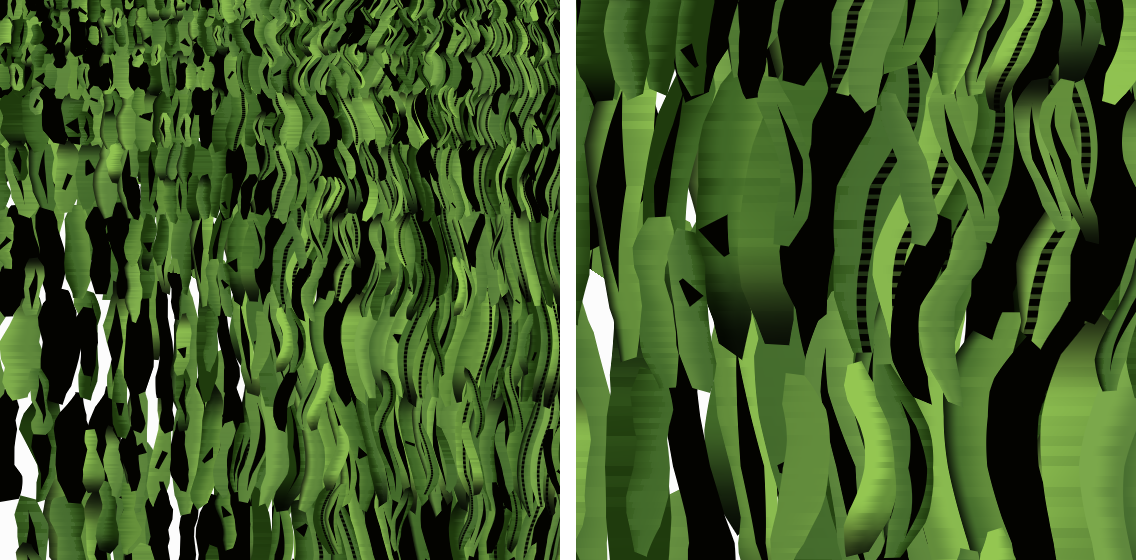
Left: the whole. Right: its middle third, enlarged.
Reproduce this pattern procedurally as a WebGL 2 fragment shader.

```glsl
#version 300 es
precision highp float;
// Packed upright green and black shards, coarse at lower left and fine at upper right.

#define BLACK_SHARE 0.23
#define ROWS 5.2
#define COLUMNS 11.0
#define RIGHT_SQUEEZE 18.0
#define TOP_SQUEEZE 28.0
#define BEND 0.6
#define TICKS 24.0

uniform vec2 u_resolution;
out vec4 fragColor;

const vec3 PAPER = vec3(0.99);
const vec3 INK   = vec3(0.01, 0.01, 0.0);
const vec3 DARK  = vec3(0.12, 0.23, 0.05);
const vec3 MOSS  = vec3(0.25, 0.41, 0.15);
const vec3 LEAF  = vec3(0.40, 0.57, 0.23);
const vec3 LIME  = vec3(0.58, 0.78, 0.32);

float hash(vec2 p) {
    vec3 q = fract(p.xyx * 0.1031);
    q += dot(q, q.yzx + 33.33);
    return fract((q.x + q.y) * q.z);
}

// Piecewise linear noise, for angular outlines.
float kink(float x, float seed) {
    float i = floor(x);
    return mix(hash(vec2(i, seed)), hash(vec2(i + 1.0, seed)), x - i);
}

vec3 greenRamp(float tone) {
    vec3 c = mix(DARK, MOSS, smoothstep(0.08, 0.36, tone));
    c = mix(c, LEAF, smoothstep(0.36, 0.70, tone));
    return mix(c, LIME, smoothstep(0.72, 1.0, tone));
}

// Coverage from a distance in canvas units, positive inside.
float cover(float dist) {
    return clamp(dist * u_resolution.y + 0.5, 0.0, 1.0);
}

// Black slit, tilted wedge or ticked strip cut into a shard.
float cutout(float d, float t, float id, float right, vec2 density) {
    float kind = hash(vec2(21.0, id)), size = hash(vec2(22.0, id));
    float place = hash(vec2(23.0, id)) - 0.5;
    if (kind < 0.30) {
        float slit = (0.1 + 0.2 * size) * (1.0 - 1.25 * abs(2.0 * t - 1.0));
        return cover((slit - abs(d - 0.3 * place)) / density.x);
    }
    if (kind < 0.58 - 0.2 * right) {
        float angle = 5.0 * place;
        vec2 q = vec2(d, (t - 0.5 - 0.5 * place) * density.x / density.y);
        q = mat2(cos(angle), sin(angle), -sin(angle), cos(angle)) * q;
        float thick = 0.09 + 0.5 * size * (q.x + 0.3);
        return cover(min(0.36 - abs(q.x), thick - abs(q.y)) / density.x);
    }
    if (kind > 1.0 - 0.3 * right) {
        float strip = (0.11 - abs(d - 0.5 * place)) / density.x;
        float tick = (0.3 - abs(fract(t * TICKS) - 0.5)) / (TICKS * density.y);
        return cover(strip) * mix(0.55, 1.0, cover(tick));
    }
    return 0.0;
}

vec3 shardColor(float d, float t, float w, float id, float gap, float right, vec2 density) {
    if (hash(vec2(11.0, id)) < BLACK_SHARE + 0.1 * gap) return INK;
    float side = hash(vec2(12.0, id)) - 0.5, lean = hash(vec2(13.0, id)) - 0.5;
    float tone = mix(0.08, 0.92, hash(vec2(14.0, id)));
    tone += 0.6 * side * d / w + 0.6 * lean * (t - 0.5);
    tone += 0.09 * (hash(vec2(floor(t * 30.0), id)) - 0.5);
    vec3 c = greenRamp(tone);
    c = mix(c, vec3(0.33, 0.47, 0.25), 0.45 * hash(vec2(15.0, id)) * step(0.3, tone));
    // Soft shadow fading in from one end or one side.
    float smudge = hash(vec2(16.0, id));
    float fade = smudge > 0.82 ? t : (smudge > 0.64 ? 1.0 - t : 1.0);
    if (smudge < 0.2) fade = 0.5 + 0.5 * d / w;
    c *= mix(0.12, 1.0, smoothstep(-0.1, 0.32, fade));
    return mix(c, INK, cutout(d, t, id, right, density));
}

void main() {
    vec2 p = gl_FragCoord.xy / u_resolution;
    float right = smoothstep(0.3, 0.6, p.x);
    float gap = (1.0 - right) * (1.0 - smoothstep(0.35, 0.8, p.y));
    vec3 color = PAPER;

    // Layers: wide underlay, main shards, small debris.
    for (int layer = 0; layer < 3; layer++) {
        float L = float(layer);
        vec2 scale = layer == 2 ? vec2(1.5, 1.8) : vec2(1.0);
        float exists = layer == 0 ? 1.0 - 0.85 * gap : (layer == 1 ? 1.0 : 0.24);
        float v = scale.y * (ROWS * p.y + 3.0 * pow(p.y, 5.0)) + 0.37 * L + 0.08;
        float rowDensity = scale.y * (ROWS + 15.0 * pow(p.y, 4.0));

        for (int j = -1; j <= 1; j++) {
            float row = floor(v) + float(j);
            float t = v - row;
            float phase = hash(vec2(row + 40.0, 71.0 + L));
            float base = COLUMNS + TOP_SQUEEZE * pow(max(row / scale.y, 0.0) / 8.0, 1.5);
            float u = scale.x * (base * p.x + RIGHT_SQUEEZE * p.x * p.x) + 10.0 * phase;
            u += BEND * (0.15 + right) * sin(3.5 * t + 6.3 * phase + 9.0 * p.x);
            vec2 density = vec2(scale.x * (base + 2.0 * RIGHT_SQUEEZE * p.x), rowDensity);

            for (int i = -1; i <= 1; i++) {
                float column = floor(u) + float(i);
                float id = 997.0 * hash(vec2(column + 50.0, row + 30.0 + 60.0 * L));
                if (hash(vec2(1.0, id)) > exists) continue;

                // Angular outline with slanted, tapered ends.
                float d = u - column - 0.5 - 0.28 * (kink(4.0 * t + 8.0, id) - 0.5);
                float slant = 0.25 * (hash(vec2(2.0, id)) - 0.5) * d;
                float low = -0.14 * hash(vec2(3.0, id)) + slant;
                float high = 1.0 + 0.14 * hash(vec2(4.0, id)) + slant;
                float ends = min(t - low, high - t);
                float profile = kink(3.0 * t + 20.0, id);
                float w = mix(mix(0.48, 0.66, profile), mix(0.2, 0.66, profile), gap);
                if (layer == 0) w = 0.8;
                w *= mix(0.45, 1.0, clamp(ends / 0.2, 0.0, 1.0));

                float mask = cover(min((w - abs(d)) / density.x, ends / density.y));
                if (mask > 0.0)
                    color = mix(color, shardColor(d, t, w, id, gap, right, density), mask);
            }
        }
    }
    fragColor = vec4(color, 1.0);
}
```
